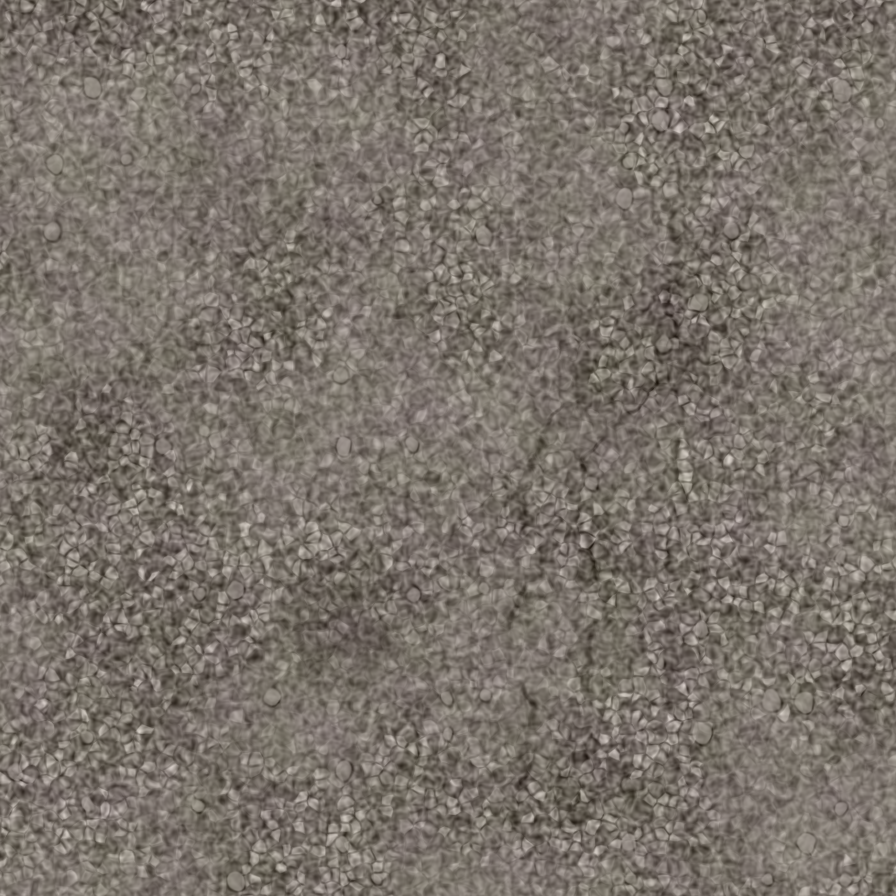
Give the GLSL for this texture, as a WebGL 1 fragment shader.

```glsl
precision highp float;
uniform vec2 u_resolution;

#define BASE_COLOR vec3(0.494, 0.464, 0.433)
#define CONTRAST 0.205
#define GRAIN_SCALE 100.0
#define CHIP_SCALE 82.0
#define PEBBLE_SCALE 25.0
#define PEBBLE_SHARE 0.08
#define MOTTLE 0.055
#define CRACK_WIDTH 0.0032
#define CRACK_DEPTH 0.15
#define STAIN_DEPTH 0.075

float hash(vec2 p) {
  vec3 q = fract(p.xyx * vec3(0.1031, 0.1030, 0.0973));
  q += dot(q, q.yzx + 33.33);
  return fract((q.x + q.y) * q.z);
}

vec2 hash2(vec2 p) {
  return vec2(hash(p), hash(p + 71.7));
}

float cornerSlope(vec2 cell, vec2 offset) {
  float angle = 6.2832 * hash(cell);
  return dot(vec2(cos(angle), sin(angle)), offset);
}

float gradientNoise(vec2 p) {
  vec2 i = floor(p), f = fract(p);
  vec2 u = f * f * f * (f * (f * 6.0 - 15.0) + 10.0);
  vec2 e = vec2(1.0, 0.0);
  float low = mix(cornerSlope(i, f), cornerSlope(i + e, f - e), u.x);
  float high = mix(cornerSlope(i + e.yx, f - e.yx), cornerSlope(i + 1.0, f - 1.0), u.x);
  return mix(low, high, u.y);
}

float fbm(vec2 p) {
  float sum = 0.0, amplitude = 1.0;
  for (int i = 0; i < 4; i++) {
    sum += amplitude * gradientNoise(p);
    p = mat2(1.6, 1.2, -1.2, 1.6) * p + 17.3;
    amplitude *= 0.5;
  }
  return sum;
}

// Angular chips of random tone, parted by dark crevices
float chips(vec2 p, float roughness) {
  vec2 cell = floor(p);
  float nearest = 9.0, second = 9.0, tone = 0.0;
  for (int y = -1; y <= 1; y++) {
    for (int x = -1; x <= 1; x++) {
      vec2 id = cell + vec2(float(x), float(y));
      float d = length(id + hash2(id) - p);
      if (d < nearest) {
        second = nearest;
        nearest = d;
        tone = hash(id + 31.0);
      } else {
        second = min(second, d);
      }
    }
  }
  float body = smoothstep(0.0, 0.38, second - nearest);
  return (tone - 0.45) * body * 1.1 - 0.35 * roughness * (1.0 - body);
}

// Sparse pale pebbles: x is the coverage, y the shading
vec2 pebbles(vec2 p) {
  vec2 id = floor(p);
  vec2 offset = fract(p) - mix(vec2(0.4), vec2(0.6), hash2(id + 5.0));
  float radius = mix(0.14, 0.31, hash(id + 13.0));
  float present = step(hash(id + 47.0), PEBBLE_SHARE);
  float d = length(offset * vec2(1.15, 1.0)) - radius;
  float body = 1.0 - smoothstep(-0.07, 0.02, d);
  float rim = smoothstep(-0.04, 0.02, d) * (1.0 - smoothstep(0.02, 0.09, d));
  float light = dot(offset, vec2(-0.5, 0.8)) / radius;
  return present * vec2(body, body * (0.07 + 0.04 * light) - 0.08 * rim * (1.0 - 0.5 * light));
}

// Two broken, wandering cracks: x is the line, y its worn surroundings
vec2 cracks(vec2 p) {
  vec2 result = vec2(0.0);
  for (int i = 0; i < 2; i++) {
    float k = float(i);
    float path = 0.655 - 0.075 * k + 0.1 * smoothstep(0.45, 0.64, p.y);
    path += 0.035 * gradientNoise(vec2(p.y * 9.0, 3.3 + k * 7.0));
    path += 0.012 * gradientNoise(vec2(p.y * 42.0, 8.4 + k * 5.0));
    float reach = smoothstep(0.03, 0.15, p.y) * (1.0 - smoothstep(0.74, 0.83, p.y + 0.16 * k));
    float d = abs(p.x - path);
    float broken = smoothstep(-0.12, 0.2, gradientNoise(p * 17.0 + k * 9.0));
    float line = 1.0 - smoothstep(0.2 * CRACK_WIDTH, 1.7 * CRACK_WIDTH, d);
    float worn = exp(-d * d / 0.0012) * (0.5 + 0.5 * broken);
    result = max(result, reach * vec2(line * broken, worn));
  }
  return result;
}

void main() {
  vec2 p = gl_FragCoord.xy / u_resolution;
  vec2 warp = vec2(gradientNoise(p * 60.0), gradientNoise(p * 60.0 + 40.0));
  vec2 q = p + 0.004 * warp;

  // Fine grain, stronger where the ground is rough
  float roughness = smoothstep(-0.4, 0.4, fbm(p * 4.5 + 11.0));
  float grain = gradientNoise(q * GRAIN_SCALE) + 0.85 * gradientNoise(q * GRAIN_SCALE * 1.75 + 23.0);
  grain += chips(q * CHIP_SCALE, roughness);
  float tone = CONTRAST * mix(0.78, 1.2, roughness) * grain;

  // Pebbles soften the grain they cover
  vec2 pebble = pebbles(q * PEBBLE_SCALE);
  tone = mix(tone, 0.4 * tone, pebble.x) + pebble.y;

  // Broad mottling, one damp stain and the cracks
  tone += MOTTLE * fbm(p * 6.0 + 4.0);
  vec2 stainOffset = (p - vec2(0.375, 0.3)) / vec2(0.07, 0.085);
  float stain = 1.0 - smoothstep(0.2, 1.3, length(stainOffset) + 0.5 * fbm(p * 16.0));
  vec2 crack = cracks(q);
  tone -= STAIN_DEPTH * stain + CRACK_DEPTH * crack.x + 0.045 * crack.y;

  // Slight drift between olive and mauve
  vec3 tint = vec3(0.3, -0.6, 0.9) * 0.016 * fbm(p * 14.0 + 30.0);
  gl_FragColor = vec4(clamp(BASE_COLOR + tone + tint, 0.0, 1.0), 1.0);
}
```
